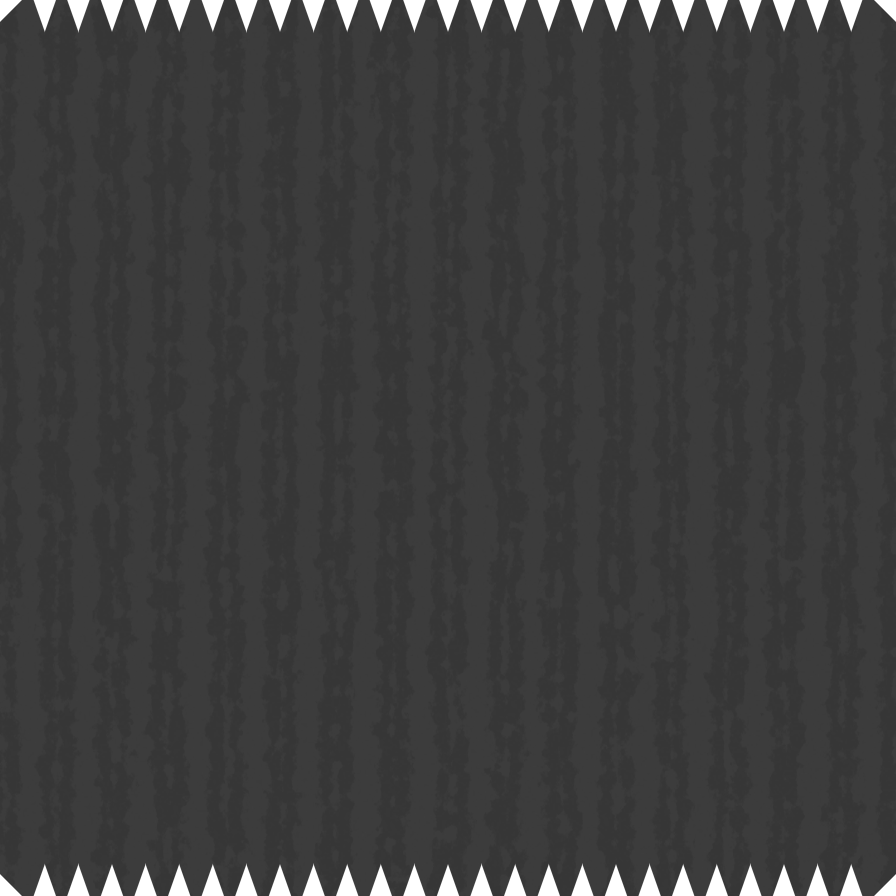
Reproduce this pattern procedurally as a Shadertoy shader.

```glsl
// Charcoal cloth with sixteen faint ragged stripes and pinked top and bottom edges.

float hash(vec2 p) {
    vec3 q = fract(vec3(p.xyx) * 0.1031);
    q += dot(q, q.yzx + 33.33);
    return fract((q.x + q.y) * q.z);
}

float valueNoise(vec2 p) {
    vec2 cell = floor(p), f = fract(p);
    f = f * f * (3.0 - 2.0 * f);
    return mix(mix(hash(cell), hash(cell + vec2(1, 0)), f.x),
               mix(hash(cell + vec2(0, 1)), hash(cell + vec2(1, 1)), f.x), f.y);
}

float fbm(vec2 p) {
    float sum = 0.0, amplitude = 0.5;
    for (int i = 0; i < 4; i++) {
        sum += amplitude * valueNoise(p);
        p = p * 2.03 + 17.3;
        amplitude *= 0.62;
    }
    return sum / 1.12;
}

// Darkness of a stripe made of two wandering, frayed strands
float stripeMask(vec2 uv, float pixel) {
    float index = floor(uv.x * 16.0 + 0.48);
    float x = uv.x - (index + 0.02) / 16.0;
    float sway = (valueNoise(vec2(index * 7.1, uv.y * 16.0)) - 0.5) * 0.008;
    float spread = 0.0095 + (valueNoise(vec2(index * 3.7 + 40.0, uv.y * 24.0)) - 0.5) * 0.005;
    float strand = abs(abs(x - sway) - spread) - 0.0075;
    strand += (fbm(uv * vec2(85.0, 70.0)) - 0.5) * 0.030;
    return 1.0 - smoothstep(-0.002 - pixel, 0.002 + pixel, strand);
}

// Signed distance to the white notches, negative inside
float notchDistance(vec2 uv) {
    float depth = min(uv.y, 1.0 - uv.y);
    float side = min(uv.x, 1.0 - uv.x);
    float x = (fract((uv.x - 0.0125) / 0.0375 + 0.5) - 0.5) * 0.0375;
    float tooth = (abs(x) - 0.0125 * (1.0 - depth / 0.0355)) * 0.943;
    float corner = (side + depth - 0.0245) * 0.707;
    return side < 0.03 ? max(tooth, corner) * step(0.0125, side)
                         + corner * step(side, 0.0125) : tooth;
}

void mainImage(out vec4 fragColor, in vec2 fragCoord) {
    vec2 uv = fragCoord / iResolution.xy;
    float pixel = 1.0 / iResolution.y;

    // Cloth, stripes and a trace of grain
    vec3 color = mix(vec3(0.235), vec3(0.213), stripeMask(uv, pixel));
    color += (valueNoise(uv * 380.0) - 0.5) * 0.005;

    // Zigzag cut edges
    float notch = 1.0 - smoothstep(-0.7 * pixel, 0.7 * pixel, notchDistance(uv));
    fragColor = vec4(mix(color, vec3(1.0), notch), 1.0);
}
```
